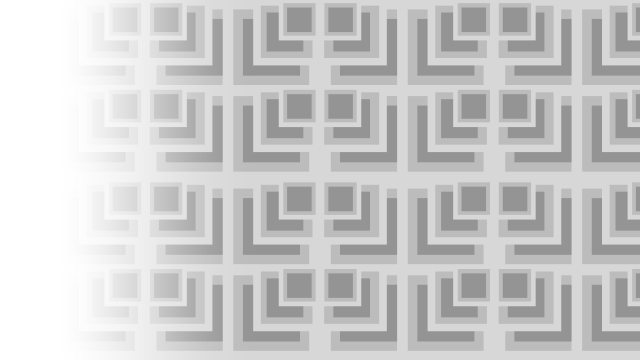
Reproduce this pattern procedurally as a WebGL 1 fragment shader.

```glsl
precision highp float;
// Mirrored nested grey corner blocks in paired rows, fading to white at the left.

uniform vec2 u_resolution;

const float CANVAS_HEIGHT = 432.0; // design units down the canvas
const float COLUMN_PERIOD = 209.3; // one mirrored pair of motifs
const float ROW_PAIR_PERIOD = 215.0;
const float ROW_STEP = 104.0;      // second row inside a pair

const float GROUND = 0.843;
const float PALE = 0.737;
const float DARK = 0.582;

// Antialiased coverage of an axis-aligned box.
float box(vec2 p, vec2 low, vec2 high, float pixel) {
  vec2 enter = clamp((p - low) / pixel + 0.5, 0.0, 1.0);
  vec2 leave = clamp((high - p) / pixel + 0.5, 0.0, 1.0);
  vec2 inside = enter * leave;
  return inside.x * inside.y;
}

float paint(float under, float tone, vec2 p, vec2 low, vec2 high, float pixel) {
  return mix(under, tone, box(p, low, high, pixel));
}

// Motif: p.x runs outward from the mirror axis, p.y downward from the row top.
float motif(vec2 p, float rightSide, float pixel) {
  float tone = GROUND;
  float outerEdge = mix(104.0, 92.5, rightSide);
  float shift = 4.0 * rightSide;

  // Outer corner
  tone = paint(tone, PALE, p, vec2(13.0, 11.3), vec2(outerEdge, 102.0), pixel);
  tone = paint(tone, DARK, p, vec2(24.0, 22.7), vec2(92.5, 90.8), pixel);
  tone = paint(tone, GROUND, p, vec2(-9.0, -9.0), vec2(80.2, 78.5), pixel);

  // Middle corner
  tone = paint(tone, PALE, p, vec2(9.0 - shift, 6.8), vec2(71.0, 69.6), pixel);
  tone = paint(tone, DARK, p, vec2(20.0 - shift, 15.0), vec2(64.0 - shift, 61.8), pixel);
  tone = paint(tone, GROUND, p, vec2(-9.0, -9.0), vec2(49.5, 48.5), pixel);

  // Framed square
  tone = paint(tone, PALE, p, vec2(5.3, 3.8), vec2(44.0, 42.8), pixel);
  return paint(tone, DARK, p, vec2(10.0, 9.0), vec2(39.5, 38.5), pixel);
}

void main() {
  float pixel = CANVAS_HEIGHT / u_resolution.y;
  float x = (gl_FragCoord.x - 0.5 * u_resolution.x) * pixel;
  float y = (u_resolution.y - gl_FragCoord.y) * pixel;

  // Repeat columns about their mirror axes, and rows in uneven pairs
  float halfColumn = 0.5 * COLUMN_PERIOD;
  float column = mod(x + halfColumn, COLUMN_PERIOD) - halfColumn;
  float row = mod(y, ROW_PAIR_PERIOD);
  row -= ROW_STEP * step(ROW_STEP, row);

  float tone = motif(vec2(abs(column), row), step(0.0, column), pixel);

  // White veil on the left
  float reveal = smoothstep(0.078, 0.404, gl_FragCoord.x / u_resolution.x);
  gl_FragColor = vec4(vec3(mix(1.0, tone, reveal)), 1.0);
}
```
